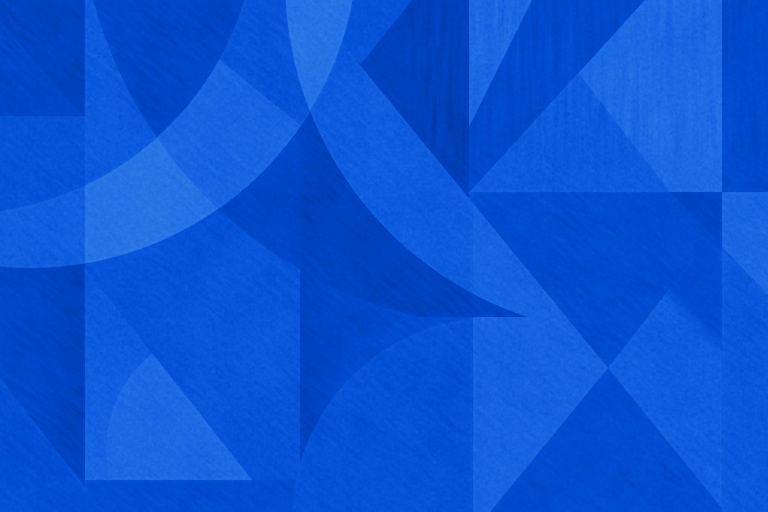
Give the GLSL for this background, as a Shadertoy shader.

```glsl
// Overlapping blue paper cut-outs: broad rings, wedges and upright panels.
// Each shape is a signed distance (negative inside) laid over one tone value;
// gradient noise adds brush streaks and grain before the tone becomes a blue.

float pixel; // width of one pixel in design units

vec2 hashGradient(vec2 cell) {
    vec2 h = vec2(dot(cell, vec2(127.1, 311.7)), dot(cell, vec2(269.5, 183.3)));
    return fract(sin(h) * 43758.5) * 2.0 - 1.0;
}

float gradientNoise(vec2 p) {
    vec2 i = floor(p), f = p - i;
    vec2 u = f * f * f * (f * (f * 6.0 - 15.0) + 10.0), e = vec2(0, 1);
    return mix(mix(dot(hashGradient(i), f), dot(hashGradient(i + e.yx), f - e.yx), u.x),
               mix(dot(hashGradient(i + e), f - e), dot(hashGradient(i + 1.0), f - 1.0), u.x), u.y);
}

float fbm(vec2 p) {
    float sum = 0.0, amp = 0.6;
    for (int i = 0; i < 4; i++) {
        sum += amp * gradientNoise(p);
        p = mat2(1.6, 1.2, -1.2, 1.6) * p;
        amp *= 0.55;
    }
    return sum;
}

// Half plane: negative on the right hand when walking from a to b
float side(vec2 p, vec2 a, vec2 b) {
    vec2 e = normalize(b - a);
    return dot(p - a, vec2(e.y, -e.x));
}

float disc(vec2 p, vec2 centre, float radius) { return length(p - centre) - radius; }

float both(float a, float b, float c) { return max(a, max(b, c)); }

// Covers the tone inside d, leaving a faint worn rim along the cut
void lay(inout float tone, float value, float d) {
    tone = mix(tone, value, smoothstep(0.7, -0.7, d / pixel));
    tone += 0.010 * exp(-abs(d + 0.015) * 90.0);
}

float shapes(vec2 p) {
    float ringOuter = disc(p, vec2(0.3, -0.6), 3.28);
    float ringInner = disc(p, vec2(-0.438, -0.876), 3.018);
    float bowlOuter = disc(p, vec2(5.206, -1.134), 4.42);
    float bowlInner = disc(p, vec2(6.384, -0.179), 3.53);
    float slope = side(p, vec2(3.6, 0.65), vec2(6.08, 3.68));
    float tone = 0.322;

    // Left column and the wedge beside it
    lay(tone, 0.258, max(p.x - 0.85, p.y - 1.16));
    lay(tone, 0.275, both(p.x - 0.85, p.y - 1.16, side(p, vec2(0, 0.2), vec2(0.85, 1.2))));
    lay(tone, 0.278 - 0.03 * p.x, max(p.x - 0.85, 2.5 - p.y));
    lay(tone, 0.296, both(0.85 - p.x, p.x - 3.0, 4.8 - p.y));
    lay(tone, 0.308, max(side(p, vec2(0, 3.78), vec2(1.05, 5.12)), 2.7 - p.y));
    float wedge = both(side(p, vec2(0.85, 2.68), vec2(2.52, 4.8)), 0.85 - p.x, p.y - 4.8);
    lay(tone, 0.335 + 0.025 * (p.y - 2.7), wedge);
    lay(tone, 0.408, max(wedge, disc(p, vec2(2.3, 4.5), 1.24)));
    tone += 0.02 * exp(-2.5 * dot(p - vec2(2.5, 3.4), p - vec2(2.5, 3.4))) * step(p.x, 3.0);

    // Centre panel with a rising disc
    lay(tone, 0.298 - 0.045 * exp(-2.0 * abs(p.x - 3.0)), both(3.0 - p.x, p.x - 4.73, 2.0 - p.y));
    lay(tone, 0.318, max(disc(p, vec2(4.95, 5.2), 2.03), p.x - 4.73));

    // Right side: ground, corner panels and kite
    lay(tone, 0.294, 4.73 - p.x);
    float cross = side(p, vec2(6.7, 1.92), vec2(7.68, 2.95));
    lay(tone, 0.268, both(-cross, p.x - 7.22, 1.92 - p.y));
    lay(tone, 0.342, max(7.22 - p.x, 1.92 - p.y));
    lay(tone, 0.400, both(7.22 - p.x, 1.92 - p.y, -cross));
    float kite = both(side(p, vec2(6.08, 3.68), vec2(6.7, 2.88)),
        -side(p, vec2(6.08, 3.68), vec2(7.25, 5.12)), p.x - 7.22);
    float kiteTop = side(p, vec2(6.65, 2.9), vec2(7.22, 3.5));
    lay(tone, mix(0.362, tone, smoothstep(-0.1, 0.12, kiteTop)), kite);

    // Upper right block: dark ground, shard and split triangle
    lay(tone, 0.286, max(4.69 - p.x, p.y - 1.92));
    lay(tone, 0.405, both(4.69 - p.x, side(p, vec2(5.32, 0), vec2(4.69, 1.27)), p.y - 1.3));
    float sail = both(side(p, vec2(4.7, 1.92), vec2(6.45, 0)), p.y - 1.92, p.x - 7.22);
    lay(tone, 0.412, sail);
    lay(tone, 0.352, max(sail, side(p, vec2(5.8, 0.75), vec2(6.7, 1.92))));

    // Long sloping band, its dark neighbour and the spearhead
    lay(tone, mix(0.325, 0.358, smoothstep(0.2, 1.2, p.y)), max(both(bowlInner, -ringOuter, slope), p.x - 4.73));
    lay(tone, 0.250, both(side(p, vec2(3.6, 0.65), vec2(4.12, 0)), -slope, p.x - 4.69));
    lay(tone, 0.382, both(slope, 4.73 - p.x, side(p, vec2(6.08, 3.68), vec2(4.9, 5.12))));

    // Dark crescent, a shade lighter left of the panel seam
    float crescent = max(both(bowlOuter, -bowlInner, p.y - 3.17), -ringOuter);
    lay(tone, 0.272, crescent);
    lay(tone, 0.255, max(crescent, 3.0 - p.x));

    // Great ring and the field it encloses
    lay(tone, 0.350, max(ringInner, 0.85 - p.x));
    lay(tone, 0.276, both(ringInner, bowlOuter, 0.85 - p.x));
    float ring = max(ringOuter, -ringInner);
    lay(tone, 0.368, ring);
    lay(tone, 0.450, max(ring, 0.85 - p.x));
    lay(tone, 0.390, max(ring, bowlOuter));
    lay(tone, 0.330, both(ring, bowlOuter, -side(p, vec2(2.2, 0.6), vec2(3.0, 1.25))));
    lay(tone, 0.445, max(ring, bowlInner));
    return tone;
}

void mainImage(out vec4 fragColor, in vec2 fragCoord) {
    // Design space: 7.68 wide, 5.12 high, y pointing down
    vec2 uv = fragCoord / iResolution.xy;
    vec2 p = vec2(uv.x, 1.0 - uv.y) * vec2(7.68, 5.12);
    pixel = 7.68 / iResolution.x;
    float tone = shapes(p);

    // Brushwork: upright in the upper right, slanted elsewhere, in patches
    vec2 slant = mat2(0.77, -0.64, 0.64, 0.77) * p;
    slant.y += 0.05 * gradientNoise(p * 1.5);
    float upright = smoothstep(3.9, 4.2, p.x) * smoothstep(1.9, 1.3, p.y);
    float streaks = mix(fbm(slant * vec2(3.0, 20.0)), 1.5 * fbm(p * vec2(15.0, 1.2)), upright);
    float patches = smoothstep(-0.4, 0.5, gradientNoise(p * 1.1 + 3.0));
    float mottle = fbm(p * 1.7 + 7.0);
    float grain = gradientNoise(p * 33.0) + 0.6 * gradientNoise(p * 17.0 + 5.0);
    float lit = smoothstep(0.25, 0.38, tone);
    tone += streaks * mix(0.025, 0.06, patches) + 0.035 * mottle;
    tone += grain * mix(0.016, 0.042, lit);

    // Tone is the green channel; red and blue follow it
    tone = max(tone, 0.2);
    fragColor = vec4(max(0.0, tone - 0.3), tone, 0.91 - 0.16 * exp(14.0 * (0.26 - tone)), 1.0);
}
```
